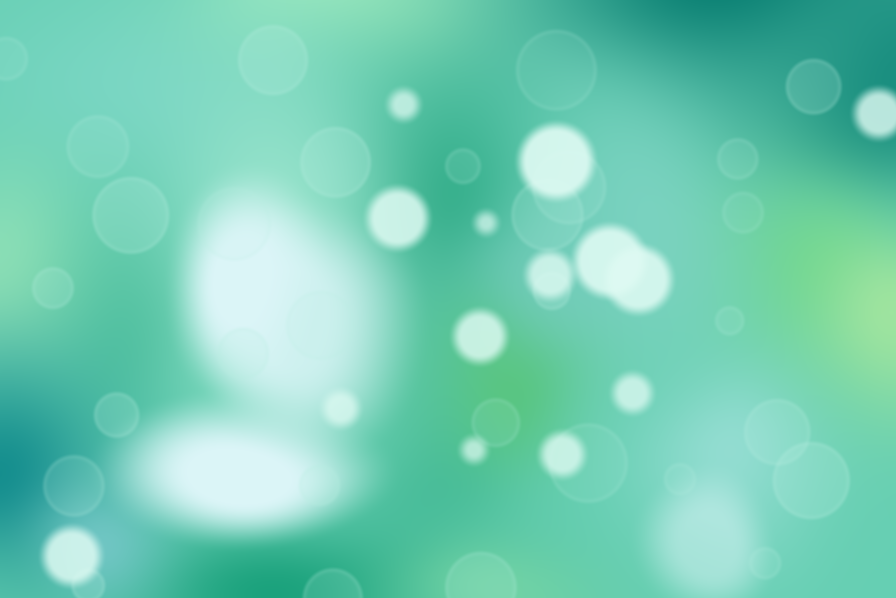
Write a WebGL 1 fragment shader that draws this background.

```glsl
precision highp float;
// Soft teal and green bokeh: blurred colour washes, white clouds, bright and faint light discs.

uniform vec2 u_resolution;

#define BRIGHT_COUNT 10
#define OUTLIER_COUNT 4
#define FAINT_COUNT 30
#define BRIGHT_BLUR 0.012
#define FAINT_BLUR 0.004
#define WARP_AMOUNT 0.07
#define BASE_COLOR vec3(0.40, 0.81, 0.70)
#define CLOUD_COLOR vec3(0.86, 0.96, 0.97)
#define DISC_COLOR vec3(0.87, 0.98, 0.95)
#define FAINT_COLOR vec3(0.72, 0.93, 0.88)

float hash(vec2 p) {
    return fract(sin(dot(p, vec2(127.1, 311.7))) * 4375.85);
}

float valueNoise(vec2 p) {
    vec2 cell = floor(p), f = fract(p);
    f = f * f * (3.0 - 2.0 * f);
    return mix(mix(hash(cell), hash(cell + vec2(1.0, 0.0)), f.x),
               mix(hash(cell + vec2(0.0, 1.0)), hash(cell + 1.0), f.x), f.y);
}

// Evenly scattered points in the unit square
vec2 scatter(float i) {
    return fract(0.5 + i * vec2(0.7549, 0.5698));
}

// Gaussian tint around a centre
vec3 wash(vec3 base, vec2 p, vec2 center, vec2 size, vec3 tint, float strength) {
    vec2 d = (p - center) / size;
    return mix(base, tint, strength * exp(-dot(d, d)));
}

// Ellipse with a flat core and a wide soft edge
float cloud(vec2 p, vec2 center, vec2 size) {
    return 1.0 - smoothstep(0.35, 1.15, length((p - center) / size));
}

float disc(vec2 p, vec2 center, float radius, float blur) {
    return 1.0 - smoothstep(radius - blur, radius + blur, length(p - center));
}

vec3 background(vec2 p) {
    vec3 c = BASE_COLOR;
    // Pale and mint areas
    c = wash(c, p, vec2(0.22, 0.86), vec2(0.30, 0.22), vec3(0.48, 0.84, 0.77), 0.9);
    c = wash(c, p, vec2(0.58, 1.02), vec2(0.24, 0.12), vec3(0.62, 0.92, 0.75), 0.9);
    c = wash(c, p, vec2(0.00, 0.53), vec2(0.15, 0.16), vec3(0.58, 0.89, 0.72), 0.9);
    c = wash(c, p, vec2(1.08, 0.62), vec2(0.24, 0.24), vec3(0.50, 0.83, 0.77), 0.8);
    // Deep greens and teals
    c = wash(c, p, vec2(0.72, 0.66), vec2(0.14, 0.24), vec3(0.13, 0.64, 0.49), 0.9);
    c = wash(c, p, vec2(0.20, 0.47), vec2(0.12, 0.20), vec3(0.25, 0.72, 0.58), 0.7);
    c = wash(c, p, vec2(1.20, 1.04), vec2(0.32, 0.17), vec3(0.04, 0.50, 0.45), 1.0);
    c = wash(c, p, vec2(1.50, 0.86), vec2(0.20, 0.18), vec3(0.08, 0.54, 0.49), 0.95);
    c = wash(c, p, vec2(0.00, 0.20), vec2(0.18, 0.19), vec3(0.07, 0.55, 0.55), 1.0);
    c = wash(c, p, vec2(0.50, 0.00), vec2(0.32, 0.13), vec3(0.08, 0.62, 0.47), 0.95);
    c = wash(c, p, vec2(0.72, 0.22), vec2(0.15, 0.20), vec3(0.25, 0.72, 0.58), 0.8);
    // Fresh yellow-green
    c = wash(c, p, vec2(0.85, 0.37), vec2(0.13, 0.13), vec3(0.34, 0.77, 0.48), 0.9);
    c = wash(c, p, vec2(1.37, 0.54), vec2(0.16, 0.19), vec3(0.44, 0.84, 0.56), 0.95);
    c = wash(c, p, vec2(1.49, 0.45), vec2(0.13, 0.14), vec3(0.64, 0.90, 0.62), 0.9);
    c = wash(c, p, vec2(0.85, 0.00), vec2(0.16, 0.10), vec3(0.47, 0.84, 0.65), 0.8);
    return c;
}

vec3 addClouds(vec3 c, vec2 p) {
    // Pale halos
    c = wash(c, p, vec2(0.46, 0.60), vec2(0.20, 0.28), vec3(0.62, 0.90, 0.81), 0.9);
    c = wash(c, p, vec2(0.16, 0.08), vec2(0.12, 0.11), vec3(0.48, 0.79, 0.80), 0.8);
    c = wash(c, p, vec2(1.22, 0.22), vec2(0.13, 0.15), vec3(0.59, 0.87, 0.83), 0.9);
    c = wash(c, p, vec2(0.90, 0.54), vec2(0.13, 0.11), vec3(0.46, 0.80, 0.74), 0.7);
    // White masses
    float gap = (1.0 - cloud(p, vec2(0.41, 0.53), vec2(0.15, 0.18)))
              * (1.0 - 0.85 * cloud(p, vec2(0.51, 0.46), vec2(0.18, 0.19)))
              * (1.0 - cloud(p, vec2(0.40, 0.22), vec2(0.23, 0.13)));
    c = mix(c, CLOUD_COLOR, 1.0 - gap);
    return mix(c, CLOUD_COLOR, 0.5 * cloud(p, vec2(1.17, 0.09), vec2(0.10, 0.11)));
}

void main() {
    vec2 p = gl_FragCoord.xy / u_resolution.y;
    float aspect = u_resolution.x / u_resolution.y;
    vec2 warp = vec2(valueNoise(p * 4.0), valueNoise(p * 4.0 + 17.0)) - 0.5;
    vec2 q = p + WARP_AMOUNT * warp;
    vec3 color = addClouds(background(q), q);

    // Faint discs with a thin rim
    for (int i = 0; i < FAINT_COUNT; i++) {
        float n = float(i);
        vec2 center = scatter(n + 3.0) * vec2(aspect, 1.0);
        center += 0.12 * (vec2(hash(vec2(n, 1.0)), hash(vec2(n, 2.0))) - 0.5);
        float radius = mix(0.022, 0.068, hash(vec2(n, 3.0)));
        float fill = disc(p, center, radius, FAINT_BLUR);
        float rim = fill - disc(p, center, radius - 0.006, FAINT_BLUR);
        float alpha = mix(0.08, 0.25, hash(vec2(n, 4.0)));
        color = mix(color, FAINT_COLOR, alpha * fill + 0.10 * rim);
    }

    // Bright discs: a central cluster, then a few along the rising diagonal
    for (int i = 0; i < BRIGHT_COUNT + OUTLIER_COUNT; i++) {
        float n = float(i);
        float k = n - float(BRIGHT_COUNT);
        vec2 center = mix(vec2(0.66, 0.20), vec2(1.18, 0.88), scatter(n));
        if (k >= 0.0) center = mix(vec2(0.12, 0.07), vec2(1.47, 0.81), k / float(OUTLIER_COUNT - 1));
        float size = fract(0.5 + n * 0.618);
        float light = disc(p, center, mix(0.014, 0.062, size), BRIGHT_BLUR);
        color = mix(color, DISC_COLOR, light * mix(0.68, 0.92, size));
    }

    gl_FragColor = vec4(color, 1.0);
}
```
